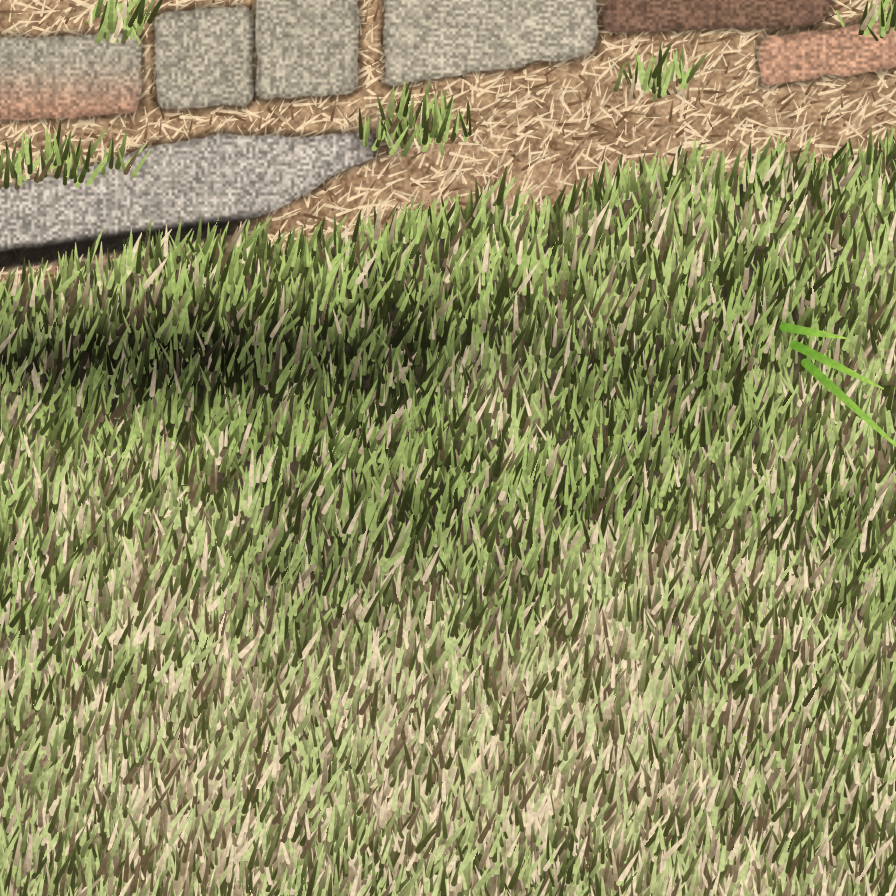
Give the GLSL for this texture, as a WebGL 1 fragment shader.

```glsl
precision highp float;
// A sunlit lawn below a kerb slab, a strip of dry straw and a row of worn pavers.
// Grass and straw are stacked layers of jittered tapered strands; the stones are
// rounded boxes with grain, and noise fields steer dryness and shade.
uniform vec2 u_resolution;

#define GRASS_LAYERS 20
#define STRAW_LAYERS 10
#define GRASS_WIDTH 0.0025
#define STRAW_WIDTH 0.0015
#define GRASS_LEAN 0.12
#define GRASS_SPREAD 0.75
#define SHADE_DEPTH 0.7
#define GRAIN 0.35

float hash(vec2 p) {
  return fract(sin(dot(p, vec2(127.1, 311.7))) * 43758.5453);
}

float noise(vec2 p) {
  vec2 i = floor(p), f = fract(p);
  f = f * f * (3.0 - 2.0 * f);
  return mix(mix(hash(i), hash(i + vec2(1, 0)), f.x),
             mix(hash(i + vec2(0, 1)), hash(i + vec2(1, 1)), f.x), f.y);
}

float fbm(vec2 p) {
  return 0.55 * noise(p) + 0.3 * noise(p * 2.1 + 7.0) + 0.15 * noise(p * 4.3 + 3.0);
}

float spot(vec2 p, float x, float y, float w, float h) {
  vec2 q = (p - vec2(x, y)) / vec2(w, h);
  return exp(-dot(q, q));
}

// Coverage of one tapered strand; 'along' runs from 0 at the root to 1 at the tip.
float strand(vec2 p, vec2 root, float angle, float len, float width, out float along) {
  vec2 dir = vec2(sin(angle), cos(angle)), q = p - root;
  along = clamp(dot(q, dir) / len, 0.0, 1.0);
  float d = length(q - dir * len * along) - width * (1.0 - 0.8 * along * along);
  float aa = 0.8 / u_resolution.y;
  return smoothstep(aa, -aa, d);
}

// One layer of strands: coverage, tone and root position of the topmost one.
vec4 strandLayer(vec2 p, vec2 cell, float lean, float spread, float width, float seed) {
  vec2 shift = vec2(hash(vec2(seed, 1.3)), hash(vec2(seed, 4.7))) * cell;
  vec2 id = floor((p + shift) / cell);
  vec4 top = vec4(0.0);
  for (int j = -1; j <= 0; j++) {
    for (int i = -1; i <= 1; i++) {
      vec2 c = id + vec2(float(i), float(j)), s = c + seed * 17.3;
      float r = hash(s + 0.7), along;
      vec2 root = (c + vec2(hash(s), hash(s + 2.9))) * cell - shift;
      float angle = lean + spread * (hash(s + 5.1) + r - 1.0);
      float cover = strand(p, root, angle, cell.y * (0.5 + 0.5 * r), width * (0.6 + 0.7 * r), along);
      if (cover > top.x) top = vec4(cover, 0.8 * hash(s + 8.3) + 0.2 * along, root);
    }
  }
  return top;
}

float lawnEdge(float x) {
  return 0.682 + 0.15 * x + 0.03 * (noise(vec2(x * 22.0, 2.0)) - 0.5);
}

// Where grass may take root: the lawn and a few tufts among the stones.
float growth(vec2 r) {
  float tufts = spot(r, 0.135, 0.97, 0.035, 0.025) + spot(r, 0.46, 0.85, 0.06, 0.025)
    + spot(r, 0.73, 0.905, 0.045, 0.02) + spot(r, 0.05, 0.81, 0.1, 0.018) + spot(r, 0.98, 0.97, 0.04, 0.015);
  return max(step(r.y, lawnEdge(r.x)), step(0.25 + 0.5 * hash(r), tufts));
}

float paver(vec2 p, float x, float y, float w, float h, float slope) {
  vec2 q = p - vec2(x, y);
  q.y -= slope * q.x;
  q = abs(q) - vec2(w, h) + 0.014;
  return length(max(q, 0.0)) + min(max(q.x, q.y), 0.0) - 0.014;
}

void layStone(inout vec3 col, float d, vec3 tint, float grain) {
  col *= 1.0 - 0.4 * smoothstep(0.01, 0.0, d);
  vec3 face = tint * (1.0 + grain) * (1.0 - 0.15 * smoothstep(-0.01, 0.0, d));
  col = mix(col, face, smoothstep(0.0015, -0.0015, d));
}

void main() {
  vec2 p = gl_FragCoord.xy / u_resolution;
  float fine = noise(p * 300.0), patches = fbm(p * 9.0), grit = fbm(p * 70.0);

  // Dry ground and scattered straw
  vec3 col = mix(vec3(0.42, 0.31, 0.22), vec3(0.88, 0.74, 0.58), grit * 0.8 + fine * 0.25);
  for (int k = 0; k < STRAW_LAYERS; k++) {
    vec4 s = strandLayer(p, vec2(0.03), 0.9, 1.8, STRAW_WIDTH, float(k) + 31.0);
    col = mix(col, mix(vec3(0.45, 0.34, 0.24), vec3(0.95, 0.85, 0.69), smoothstep(0.05, 0.5, s.y)), s.x);
  }

  // Pavers and the kerb slab
  float grain = GRAIN * (fine + 0.6 * grit - 0.8), wobble = 0.009 * (fbm(p * 40.0) - 0.5);
  vec3 grey = vec3(0.69, 0.65, 0.57), rust = vec3(0.70, 0.54, 0.44);
  layStone(col, paver(p, 0.065, 0.915, 0.092, 0.046, 0.04) + wobble, mix(rust, grey, smoothstep(0.87, 0.94, p.y)), grain);
  layStone(col, paver(p, 0.228, 0.935, 0.054, 0.055, 0.06) + wobble, grey, grain);
  layStone(col, paver(p, 0.343, 0.955, 0.057, 0.062, 0.08) + wobble, grey, grain);
  layStone(col, paver(p, 0.548, 0.975, 0.118, 0.053, 0.16) + wobble, grey * 1.04, grain);
  layStone(col, paver(p, 0.8, 1.0, 0.125, 0.032, 0.05) + wobble, rust * 0.72, grain);
  layStone(col, paver(p, 0.94, 0.942, 0.09, 0.027, 0.13) + wobble, rust * 1.1, grain);
  float slabTop = 0.79 + 0.06 * smoothstep(-0.03, 0.27, p.x);
  float slabFoot = 0.718 + 0.14 * p.x + 0.05 * smoothstep(0.28, 0.43, p.x);
  float slab = max(max(p.y - slabTop, slabFoot - p.y), p.x - 0.415) + wobble;
  layStone(col, slab, vec3(0.70, 0.66, 0.61), grain * 1.3);
  float gap = smoothstep(0.018, 0.006, abs(p.y - slabFoot + 0.008)) * smoothstep(0.32, 0.24, p.x);
  gap = max(gap, 0.7 * spot(p, 0.43, 0.845, 0.03, 0.02));
  col = mix(col, vec3(0.1, 0.09, 0.08), gap * 0.9);

  // Dryness, shade and soil of the lawn
  float dry = 0.8 * smoothstep(0.65, 0.1, p.y) + 1.2 * (patches - 0.5);
  dry += 0.4 * (spot(p, 0.68, 0.23, 0.09, 0.06) + spot(p, 0.74, 0.37, 0.08, 0.03));
  dry = clamp(dry, 0.0, 1.0);
  float shade = spot(p, 0.16, 0.605, 0.42, 0.055) + 0.3 * spot(p, 0.4, 0.4, 0.16, 0.12);
  shade = clamp(shade + 0.2 * spot(p, 0.85, 0.6, 0.3, 0.2) + 0.5 * (0.45 - patches), 0.0, 1.0);
  vec3 soil = mix(vec3(0.2, 0.18, 0.13), vec3(0.8, 0.71, 0.56), clamp(dry * 0.7 + grit * 0.7 - 0.2, 0.0, 1.0));
  col = mix(col, soil * (1.0 - SHADE_DEPTH * shade), smoothstep(0.008, -0.008, p.y - lawnEdge(p.x)));

  // Grass blades, with dark and withered ones mixed in
  for (int k = 0; k < GRASS_LAYERS; k++) {
    float seed = float(k) + 3.0;
    vec4 b = strandLayer(p, vec2(0.024, 0.042), GRASS_LEAN, GRASS_SPREAD, GRASS_WIDTH, seed);
    float tone = smoothstep(0.12, 0.75, b.y), withered = step(hash(b.zw + seed), 0.16 + 0.3 * dry);
    vec3 green = mix(vec3(0.2, 0.23, 0.1), vec3(0.66, 0.77, 0.4), tone);
    green = mix(green, mix(vec3(0.33, 0.33, 0.18), vec3(0.83, 0.84, 0.62), tone), 0.25 + 0.65 * dry);
    vec3 blade = mix(green, mix(vec3(0.4, 0.34, 0.24), vec3(0.94, 0.86, 0.72), tone), withered);
    blade *= 1.0 - SHADE_DEPTH * shade * (1.0 - 0.4 * tone);
    col = mix(col, blade, b.x * growth(b.zw));
  }

  // Long bright blades on the right
  for (int k = 0; k < 3; k++) {
    float n = float(k), along;
    float cover = strand(p, vec2(0.875 + 0.012 * n, 0.635 - 0.02 * n), 1.75 + 0.28 * n, 0.07 + 0.04 * n, 0.005, along);
    col = mix(col, mix(vec3(0.42, 0.62, 0.2), vec3(0.7, 0.84, 0.38), along), cover);
  }
  gl_FragColor = vec4(col * (0.92 + 0.16 * fine), 1.0);
}
```
